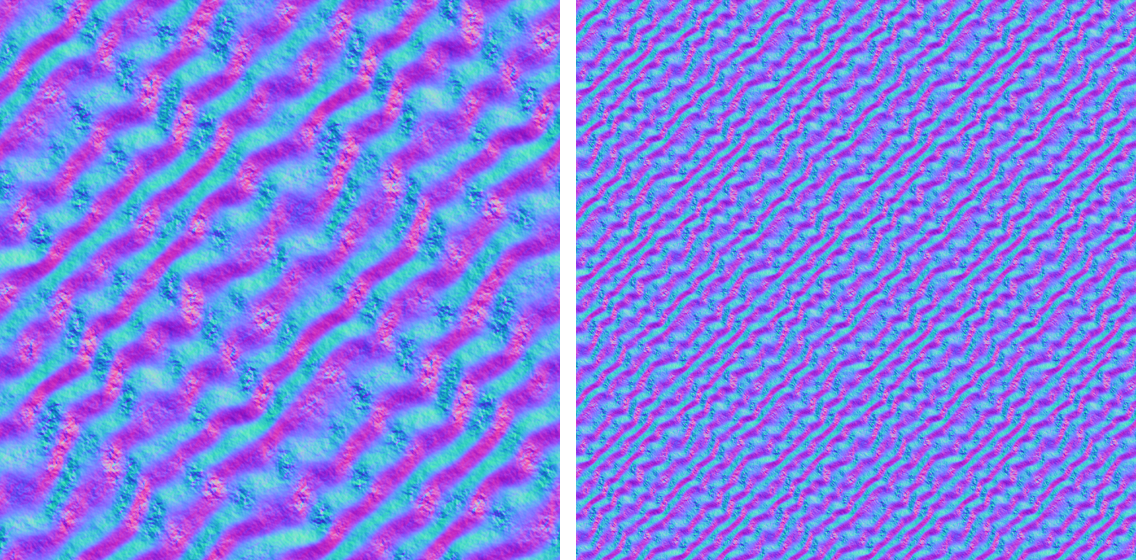
Left: one tile. Right: repeated 3 by 3.
Reproduce this texture map procedurally as a three.js fragment shader.

```glsl
varying vec2 vUv;

const float TAU = 6.2831853;
const float RIPPLES = 8.0;
const float RIPPLE_HEIGHT = 0.0148;

float hash(vec2 p) {
  return fract(sin(dot(p, vec2(127.1, 311.7))) * 43758.5453);
}

// Random unit gradient of a cell corner, wrapped to the period
vec2 cornerGradient(vec2 cell, vec2 period, float seed) {
  vec2 wrapped = floor(mod(cell + 0.5, period));
  float angle = TAU * hash(wrapped + seed);
  return vec2(cos(angle), sin(angle));
}

// Gradient noise that repeats over each unit of p, about -0.7 to 0.7
float wrapNoise(vec2 p, vec2 period, float seed) {
  vec2 q = p * period;
  vec2 cell = floor(q);
  vec2 f = q - cell;
  vec2 s = f * f * f * (f * (f * 6.0 - 15.0) + 10.0);
  vec2 e = vec2(1.0, 0.0);
  float a = dot(cornerGradient(cell, period, seed), f);
  float b = dot(cornerGradient(cell + e.xy, period, seed), f - e.xy);
  float c = dot(cornerGradient(cell + e.yx, period, seed), f - e.yx);
  float d = dot(cornerGradient(cell + e.xx, period, seed), f - e.xx);
  return mix(mix(a, b, s.x), mix(c, d, s.x), s.y);
}

// Diagonal axes: x runs along the ripples, y across them
vec2 toRippleAxes(vec2 uv) {
  return vec2(uv.x + uv.y, uv.x - uv.y);
}

// Sideways wander of the ripples
float meander(vec2 p) {
  return 0.052 * wrapNoise(p, vec2(9.0, 6.0), 3.0)
       + 0.060 * wrapNoise(p, vec2(3.0), 17.0);
}

float grain(vec2 p) {
  float sum = 0.0;
  float frequency = 36.0;
  for (int i = 0; i < 3; i++) {
    sum += wrapNoise(p, vec2(frequency), frequency) / frequency;
    frequency *= 2.0;
  }
  return sum;
}

float sandHeight(vec2 uv, float swell, float roughness) {
  vec2 p = toRippleAxes(uv);
  float phase = TAU * RIPPLES * (p.y + meander(p));
  float flank = sin(phase) * sin(phase);
  return RIPPLE_HEIGHT * swell * cos(phase)
       + roughness * mix(0.3, 1.0, flank) * grain(p);
}

void main() {
  vec2 p = toRippleAxes(vUv);

  // Ripples fade in places, and their steep bends are rougher
  float swell = 0.97 + 0.5 * wrapNoise(p, vec2(5.0), 41.0);
  vec2 reach = vec2(0.012, 0.0);
  float bend = (meander(p + reach) - meander(p - reach)) / (2.0 * reach.x);
  float roughness = mix(0.13, 0.36, smoothstep(0.0, 0.4, bend));

  // Surface normal from the height slope
  vec2 e = vec2(0.0008, 0.0);
  vec2 slope = vec2(
    sandHeight(vUv + e.xy, swell, roughness) - sandHeight(vUv - e.xy, swell, roughness),
    sandHeight(vUv + e.yx, swell, roughness) - sandHeight(vUv - e.yx, swell, roughness)
  ) / (2.0 * e.x);
  vec3 normal = normalize(vec3(-slope, 1.0));

  gl_FragColor = vec4(0.5 + 0.5 * normal, 1.0);
}
```
